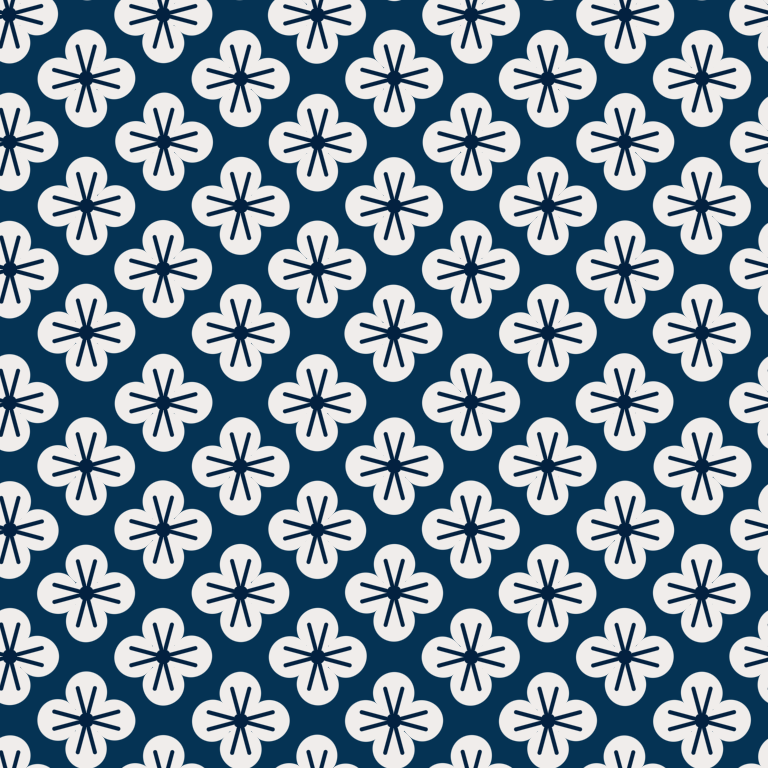
A Shadertoy shader for this pattern:

```glsl
// Staggered rows of cream four-petal blossoms on a navy ground.
// Each blossom is folded into one octant: a round petal, a stamen and a core.
// Neighbouring rows are looped over because one row gap is slightly wider.

#define COLUMN_STEP 0.2003   // distance between blossoms in a row
#define ROW_STEP 0.0828      // distance between staggered rows
#define FIRST vec2(0.0125, 0.0195) // first blossom, measured from the top left
#define WIDE_GAP 0.0078      // extra space below the sixth row
#define PETAL_OFFSET 0.0367
#define PETAL_RADIUS 0.0270
#define STAMEN_LENGTH 0.0432
#define STAMEN_HALF_WIDTH 0.0026
#define CORE_RADIUS 0.0098
#define JITTER 0.0011        // small placement differences

const vec3 NAVY = vec3(0.02, 0.20, 0.33);
const vec3 DEEP_NAVY = vec3(0.01, 0.13, 0.25);
const vec3 CREAM = vec3(0.94, 0.93, 0.92);

vec2 hash2(vec2 cell) {
    vec2 s = vec2(dot(cell, vec2(12.7, 31.1)), dot(cell, vec2(26.9, 18.3)));
    return fract(sin(s) * 437.58);
}

float segmentDistance(vec2 p, vec2 end) {
    float along = clamp(dot(p, end) / dot(end, end), 0.0, 1.0);
    return length(p - end * along);
}

// Mirror into the octant between the +x axis and the diagonal.
vec2 foldOctant(vec2 p) {
    p = abs(p);
    return p.x < p.y ? p.yx : p;
}

float petalDistance(vec2 p) {
    float petal = length(p - vec2(PETAL_OFFSET, 0.0)) - PETAL_RADIUS;
    float middle = length(p) - 0.55 * PETAL_OFFSET;
    return min(petal, middle);
}

float stamenDistance(vec2 p) {
    const float spread = radians(15.0);
    vec2 tip = STAMEN_LENGTH * vec2(cos(spread), sin(spread));
    float stamen = segmentDistance(p, tip) - STAMEN_HALF_WIDTH;
    return min(stamen, length(p) - CORE_RADIUS);
}

// Offset from the closest blossom centre of one row.
vec2 rowOffset(vec2 p, float row) {
    float stagger = 0.5 * mod(row, 2.0);
    float column = round((p.x - FIRST.x) / COLUMN_STEP - stagger);
    vec2 centre = FIRST + vec2((column + stagger) * COLUMN_STEP,
                               row * ROW_STEP + WIDE_GAP * step(5.5, row));
    centre += JITTER * (hash2(vec2(column, row)) - 0.5);
    return p - centre;
}

float coverage(float d, float soft) {
    return 1.0 - smoothstep(-soft, soft, d);
}

void mainImage(out vec4 fragColor, in vec2 fragCoord) {
    vec2 p = fragCoord / iResolution.y;
    p.y = 1.0 - p.y;
    float soft = 0.8 / iResolution.y;

    // Closest blossom among three rows
    float nearestRow = round((p.y - FIRST.y) / ROW_STEP);
    float petals = 1.0;
    float stamens = 1.0;
    for (int i = -1; i <= 1; i++) {
        vec2 q = foldOctant(rowOffset(p, nearestRow + float(i)));
        petals = min(petals, petalDistance(q));
        stamens = min(stamens, stamenDistance(q));
    }

    // Slight hand-cut unevenness of the petal outline
    petals += 0.0003 * (sin(p.x * 83.0 + p.y * 41.0) + sin(p.y * 97.0 - p.x * 29.0));

    vec3 colour = mix(NAVY, CREAM, coverage(petals, soft));
    colour = mix(colour, DEEP_NAVY, coverage(stamens, soft));
    fragColor = vec4(colour, 1.0);
}
```
